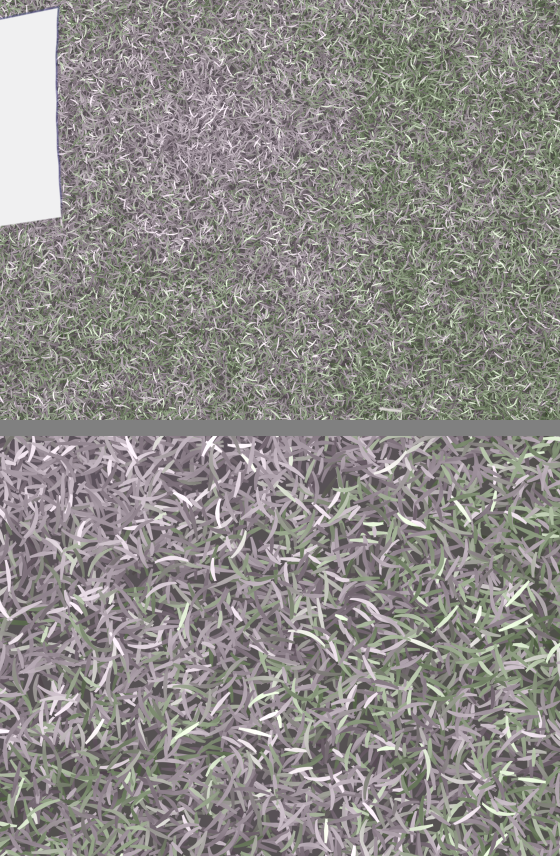
Top: the whole. Bottom: its middle third, enlarged.
This texture is drawn by a Shadertoy shader. Its source:

```glsl
vec3 hash3(vec3 p) {
    p = fract(p * vec3(0.1031, 0.103, 0.0973));
    p += dot(p, p.yxz + 33.33);
    return fract((p.xxy + p.yzz) * p.zyx);
}

// Layered, warped sines in about -1..1
float waves(vec2 p) {
    float sum = 0.0, gain = 0.5;
    for (int i = 0; i < 4; i++) {
        p = mat2(0.8, 0.6, -0.6, 0.8) * p * 1.7 + 1.3;
        p += 0.7 * sin(p.yx * 1.3);
        sum += gain * sin(p.x) * sin(p.y);
        gain *= 0.75;
    }
    return sum;
}

float cover(float d, float soft) {
    return 1.0 - smoothstep(-soft, soft, d);
}

// Share of dry straw against green grass, 0..1
float dryness(vec2 p) {
    float d = 0.82 - 0.65 * length((p - vec2(0.42, 0.72)) * vec2(0.9, 1.1));
    d -= 0.3 * exp(-30.0 * dot(p - vec2(0.93, 0.77), p - vec2(0.93, 0.77)));
    return clamp(d + 0.28 * waves(p * 4.0), 0.0, 1.0);
}

vec3 grass(vec2 p, float px) {
    float dry = dryness(p);
    float clump = waves(p * 17.0 + 5.0);
    vec3 color = mix(vec3(0.29, 0.31, 0.26), vec3(0.36, 0.32, 0.36), dry);

    // Stacked layers of short curved blades, one per cell
    for (int layer = 0; layer < 9; layer++) {
        float depth = float(layer) / 8.0;
        float turn = float(layer) * 0.7;
        vec2 q = mat2(cos(turn), sin(turn), -sin(turn), cos(turn)) * p / 0.018 + 70.0 + turn;
        for (int k = 0; k < 9; k++) {
            vec2 cell = floor(q) + vec2(k % 3, k / 3) - 1.0;
            vec3 place = hash3(vec3(cell, float(layer) * 7.0 + 1.0));
            vec3 look = hash3(vec3(cell, float(layer) * 7.0 + 4.0));
            vec2 v = (q - cell - place.xy) * 0.018;
            float angle = place.z * 6.2832;
            v = mat2(cos(angle), -sin(angle), sin(angle), cos(angle)) * v;
            v.y += (look.y - 0.5) * 45.0 * v.x * v.x;
            float halfLength = mix(0.005, 0.016, look.z);
            float taper = 1.0 - 0.5 * abs(v.x) / halfLength;
            float d = max(abs(v.y) - 0.0018 * taper, abs(v.x) - halfLength);

            float tone = 0.28 + 0.17 * depth + 0.34 * look.x;
            tone += 0.17 * smoothstep(0.82, 0.95, look.x) * depth;
            tone += 0.13 * (dry - 0.45) + 0.07 * clump;
            float straw = smoothstep(-0.25, 0.25, dry + 0.1 - fract(look.y * 13.0));
            vec3 tint = mix(vec3(-0.025, 0.035, -0.075), vec3(0.028, -0.022, 0.018), straw);
            color = mix(color, tone + tint, cover(d, px * 0.75));
        }
    }
    return color;
}

// Blank sheet with a bowed right side
float sheet(vec2 p) {
    float side = p.x - 0.133 - 0.13 * (p.y - 0.81) * (p.y - 0.81);
    float top = p.y - 0.953 - 0.2 * p.x;
    float bottom = 0.462 + 0.14 * p.x - p.y;
    return max(side, max(top, bottom));
}

void mainImage(out vec4 fragColor, in vec2 fragCoord) {
    float px = 1.0 / iResolution.y;
    vec2 p = fragCoord * px;
    vec3 color = grass(p, px);

    // Pale twig near the lower edge
    vec2 t = p - vec2(0.93, 0.024);
    t.y += 0.12 * t.x;
    float twig = length(vec2(max(abs(t.x) - 0.024, 0.0), t.y)) - 0.003;
    color = mix(color, vec3(0.86, 0.84, 0.83), cover(twig, px));

    // Sheet with a bluish fringe above and beside it
    float d = sheet(p) + 0.0012 * sin(p.y * 60.0) * sin(p.y * 23.0);
    float fringe = cover(d - 0.004, 0.003) * smoothstep(0.47, 0.55, p.y);
    color = mix(color, vec3(0.3, 0.3, 0.55), 0.6 * fringe);
    color = mix(color, vec3(0.94, 0.94, 0.945), cover(d, px));

    fragColor = vec4(clamp(color, 0.0, 1.0), 1.0);
}
```
